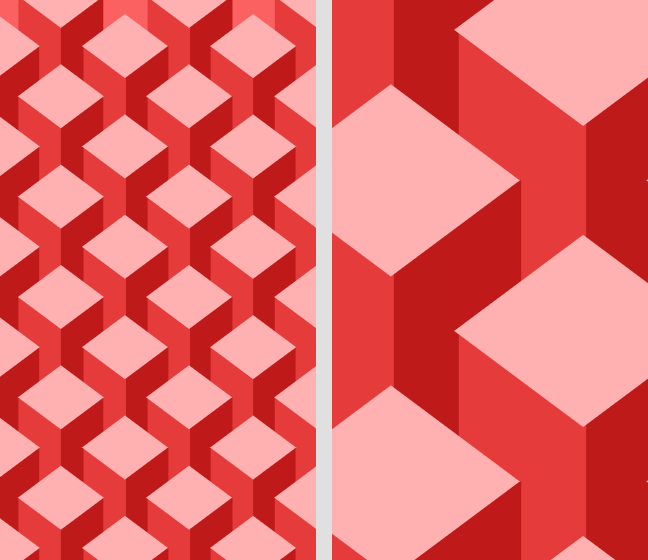
Left, the full canvas; right, a detail of the centre.
Give the GLSL for this pattern, as a Shadertoy shader.

```glsl
// Staggered columns of tall blocks with pale diamond tops, lit from the left.
// Half-rows are painted from the top of the canvas down, so each nearer block
// hides the walls behind it. Lengths are fractions of the canvas width.

// Antialiased coverage of a signed distance, one pixel wide
float coverage(float dist) {
    return clamp(0.5 - dist * iResolution.x, 0.0, 1.0);
}

// Signed distance to the edges of a diamond with the given half extents
float diamond(vec2 p, vec2 halfSize) {
    return (dot(abs(p), halfSize.yx) - halfSize.x * halfSize.y) / length(halfSize);
}

void mainImage(out vec4 fragColor, in vec2 fragCoord) {
    // y runs downwards from the top edge
    vec2 p = vec2(fragCoord.x, iResolution.y - fragCoord.y) / iResolution.x;

    vec3 topColor = vec3(1.0, 0.69, 0.69);
    vec3 litWall = vec3(0.90, 0.23, 0.23);
    vec3 shadedWall = vec3(0.75, 0.10, 0.10);
    vec3 color = vec3(0.99, 0.38, 0.38); // open ground behind the first blocks

    for (int row = 0; row < 13; row++) {
        // Nearest block in this half-row; odd rows use the odd columns
        float odd = float(row % 2);
        float column = 2.0 * round((p.x - 0.1926) / 0.4056 - 0.5 * odd) + odd;
        vec2 q = p - vec2(0.1926 + 0.2028 * column, -0.013 + 0.1588 * float(row));

        // Walls, nudged right under the tops of the two middle columns
        float wallX = q.x - (abs(column - 1.5) < 1.0 ? 0.0032 : 0.0);
        vec3 wall = mix(shadedWall, litWall, coverage(wallX));
        color = mix(color, wall, coverage(max(abs(wallX) - 0.1343, -q.y)));

        // Top face
        color = mix(color, topColor, coverage(diamond(q, vec2(0.136, 0.1014))));
    }

    fragColor = vec4(color, 1.0);
}
```
